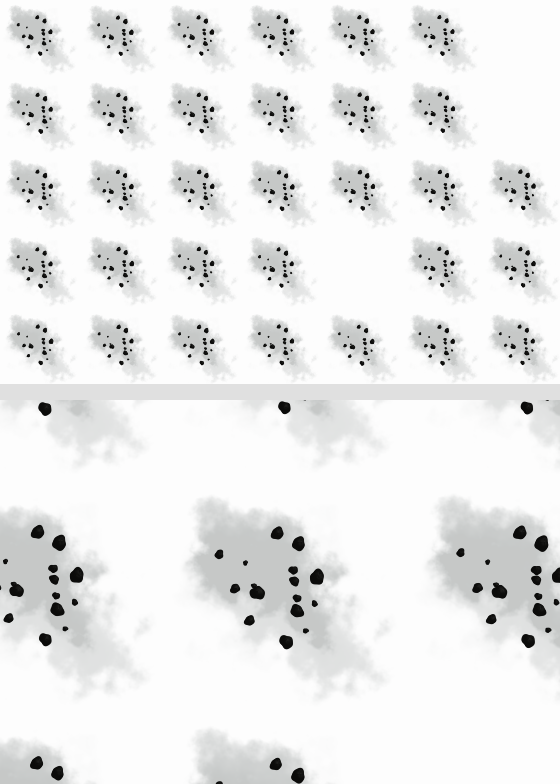
Top: the whole. Bottom: its middle third, enlarged.
This pattern is drawn by a Shadertoy shader. Its source:

```glsl
// Rows of grey ink washes, each sprinkled with small black pebbles.

const float CANVAS_HEIGHT = 528.0;         // drawing units, bottom to top
const vec2 PITCH = vec2(110.5, 106.3);     // spacing of the repeats
const vec2 GRID = vec2(7.0, 5.0);          // repeats across and down
const int PEBBLES = 16;

const vec3 PAPER = vec3(0.993);
const vec3 WASH = vec3(0.775, 0.785, 0.782);
const vec3 INK = vec3(0.045, 0.045, 0.04);
const vec3 SHEEN = vec3(0.22, 0.22, 0.21);

float hash(vec2 p) {
    return fract(sin(dot(p, vec2(127.1, 311.7))) * 43758.5453);
}

float noise(vec2 p) {
    vec2 cell = floor(p);
    vec2 f = fract(p);
    f = f * f * (3.0 - 2.0 * f);
    float low = mix(hash(cell), hash(cell + vec2(1, 0)), f.x);
    float high = mix(hash(cell + vec2(0, 1)), hash(cell + vec2(1, 1)), f.x);
    return mix(low, high, f.y);
}

float fbm(vec2 p) {
    float sum = 0.0;
    float gain = 0.5;
    for (int i = 0; i < 5; i++) {
        sum += gain * noise(p);
        p = mat2(1.6, 1.2, -1.2, 1.6) * p + 7.3;
        gain *= 0.5;
    }
    return sum;
}

mat2 rotation(float angle) {
    float c = cos(angle), s = sin(angle);
    return mat2(c, -s, s, c);
}

// Height of a tilted elliptical mound: 1 in the middle, 0 at the rim
float mound(vec2 p, vec2 center, vec2 radii, float angle) {
    return 1.0 - length(rotation(angle) * (p - center) / 1.0 / radii);
}

// Strength of the wash: a dark core, a paler bloom and a faint outer veil
float washAmount(vec2 p) {
    float ragged = fbm(p / 13.0) - 0.48;
    float cloudy = fbm(p / 19.0 + 31.0);
    float core = mound(p, vec2(48.0, 39.0), vec2(44.0, 24.0), 0.68);
    float bloom = mound(p, vec2(55.0, 54.0), vec2(51.0, 29.0), 0.77);
    float veil = mound(p, vec2(52.0, 54.0), vec2(54.0, 40.0), 0.7);
    float amount = 0.52 * smoothstep(0.0, 0.28, core + 1.1 * ragged);
    amount += 0.36 * smoothstep(0.0, 0.35, bloom + 1.2 * ragged);
    amount += 0.12 * smoothstep(0.0, 0.5, veil + 1.3 * ragged);
    vec2 margin = min(p, PITCH - p);
    float fade = smoothstep(0.0, 7.0, min(margin.x, margin.y));
    return amount * fade * mix(0.72, 1.25, cloudy);
}

// Pebbles swing from side to side along a descending trail
vec2 pebbleCenter(float i) {
    float phase = 1.047 * (i - 3.5) + 1.2 * (max(i - 12.0, 0.0) - max(2.0 - i, 0.0));
    float x = 47.0 + 0.55 * i + (24.0 - 0.7 * i) * sin(phase);
    float y = 24.0 + 3.3 * i + 4.0 * sin(0.42 * i);
    return vec2(x, y);
}

float pebbleRadius(float i) {
    float u = i - 0.7;
    return 2.25 + 1.05 * cos(1.32 * u + 0.027 * u * u);
}

// Signed distance to a slightly lumpy oval
float pebbleDistance(vec2 p, float radius, float seed) {
    p = rotation(6.28 * hash(vec2(seed, 4.0))) * p;
    float angle = atan(p.y, p.x);
    float lump = 0.07 * sin(3.0 * angle + seed) + 0.04 * sin(5.0 * angle);
    return length(p * vec2(0.92, 1.1)) - radius * (1.0 + lump);
}

vec3 addPebbles(vec3 color, vec2 p, vec2 tile, float pixel) {
    for (int n = 0; n < PEBBLES; n++) {
        float i = float(n);
        float vary = hash(tile + 9.0 * i);
        float radius = pebbleRadius(i) * mix(0.92, 1.06, vary);
        vec2 q = p - pebbleCenter(i) - 0.6 * (vary - 0.5);
        float d = pebbleDistance(q, radius, i);
        float glint = smoothstep(0.8, 0.0, length(q - radius * vec2(0.35, -0.3)) / radius);
        vec3 stone = mix(INK, SHEEN, 0.55 * glint * noise(q * 1.7 + i));
        color = mix(color, stone, 1.0 - smoothstep(-0.6 * pixel, 0.6 * pixel, d));
    }
    return color;
}

// A few places of the grid stay empty
bool isFilled(vec2 tile) {
    bool corner = tile.x > 5.5 && tile.y < 1.5;
    bool gap = tile == vec2(4.0, 3.0);
    return !corner && !gap && all(lessThan(tile, GRID));
}

void mainImage(out vec4 fragColor, in vec2 fragCoord) {
    float pixel = CANVAS_HEIGHT / iResolution.y;
    vec2 p = vec2(fragCoord.x, iResolution.y - fragCoord.y) * pixel;
    vec2 tile = floor(p / PITCH);
    vec3 color = PAPER;
    if (isFilled(tile)) {
        vec2 shift = vec2(hash(tile), hash(tile + 17.0)) - 0.5;
        vec2 local = p - tile * PITCH - 1.2 * shift;
        float strength = mix(0.92, 1.06, hash(tile + 5.0));
        color = mix(PAPER, WASH, clamp(washAmount(local) * strength, 0.0, 1.0));
        color = addPebbles(color, local, tile, pixel);
    }
    fragColor = vec4(color, 1.0);
}
```
